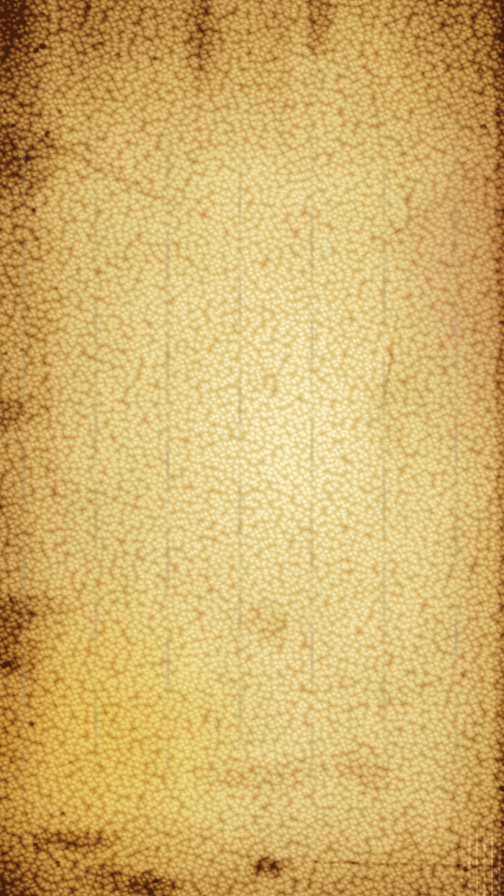
Reproduce this texture procedurally as a WebGL 1 fragment shader.

```glsl
precision highp float;
// Aged golden canvas with a pale centre, woven grain, worn edges, stains and scratches.
uniform vec2 u_resolution;

vec2 hash2(vec2 p) {
  vec3 h = fract(p.xyx * vec3(0.1031, 0.1030, 0.0973));
  h += dot(h, h.yzx + 33.33);
  return fract((h.xx + h.yz) * h.zy);
}

// Cellular noise: distance to the nearest scattered point.
float cells(vec2 p) {
  vec2 cell = floor(p), f = fract(p);
  float nearest = 2.0;
  for (int y = -1; y <= 1; y++) {
    for (int x = -1; x <= 1; x++) {
      vec2 o = vec2(float(x), float(y));
      nearest = min(nearest, length(o + hash2(cell + o) - f));
    }
  }
  return nearest;
}

// Layered, warped sines, roughly -1 to 1.
float mottle(vec2 p) {
  float sum = 0.0, amp = 0.5;
  for (int i = 0; i < 6; i++) {
    p = mat2(0.8, 0.6, -0.6, 0.8) * p * 1.8 + 1.7;
    p += 0.7 * sin(p.yx * 1.3);
    sum += amp * sin(p.x + 1.4 * sin(p.y));
    amp *= 0.66;
  }
  return sum;
}

float blot(vec2 p, vec2 centre, vec2 radius, float rough) {
  return 1.0 - smoothstep(0.2, 1.1, length((p - centre) / radius) + 0.45 * rough);
}

float scratch(vec2 p, vec2 a, vec2 b, float width, float aspect) {
  vec2 scale = vec2(1.0, aspect);
  vec2 pa = (p - a) * scale, ba = (b - a) * scale;
  float along = clamp(dot(pa, ba) / dot(ba, ba), 0.0, 1.0);
  return 1.0 - smoothstep(0.2 * width, width, length(pa - ba * along));
}

// Dark umber to pale cream, with tone from 0 to 7.
vec3 ramp(float t) {
  vec3 c = mix(vec3(0.27, 0.12, 0.04), vec3(0.46, 0.25, 0.10), clamp(t, 0.0, 1.0));
  c = mix(c, vec3(0.64, 0.43, 0.18), clamp(t - 1.0, 0.0, 1.0));
  c = mix(c, vec3(0.76, 0.57, 0.29), clamp(t - 2.0, 0.0, 1.0));
  c = mix(c, vec3(0.83, 0.68, 0.39), clamp(t - 3.0, 0.0, 1.0));
  c = mix(c, vec3(0.88, 0.78, 0.49), clamp(t - 4.0, 0.0, 1.0));
  c = mix(c, vec3(0.92, 0.85, 0.60), clamp(t - 5.0, 0.0, 1.0));
  return mix(c, vec3(0.98, 0.94, 0.76), clamp(t - 6.0, 0.0, 1.0));
}

void main() {
  vec2 p = gl_FragCoord.xy / u_resolution;
  float aspect = u_resolution.y / u_resolution.x;
  vec2 q = p * vec2(1.0, aspect);
  float broad = mottle(q * 1.7);
  float fine = mottle(q * 11.0 + 4.0);
  float streaks = mottle(q * vec2(9.0, 0.9) + 8.0);

  // Pale centre and worn borders
  vec2 d = (p - vec2(0.55, 0.5)) / vec2(0.62, 0.63);
  float tone = 5.6 - 2.3 * dot(d, d) + 0.22 * broad + 0.22 * fine;
  tone += 0.5 * blot(p, vec2(0.58, 0.51), vec2(0.22, 0.17), fine);
  float top = smoothstep(0.78, 1.02, p.y + 0.025 * broad);
  float bottom = 1.0 - smoothstep(0.0, 0.10, p.y + 0.02 * fine);
  tone -= top * (1.3 + 0.6 * streaks) + bottom * (1.0 + 0.5 * fine);
  tone -= 0.9 * (1.0 - smoothstep(0.0, 0.13, p.x + 0.03 * broad));
  tone -= 0.7 * smoothstep(0.87, 1.0, p.x + 0.02 * broad);
  tone -= 1.3 * smoothstep(0.975, 0.995, p.x + 0.006 * fine);

  // Soft stains
  float stain = blot(p, vec2(0.40, 0.97), vec2(0.05, 0.14), streaks);
  stain += 0.8 * blot(p, vec2(0.63, 0.98), vec2(0.035, 0.07), fine);
  stain += 0.8 * blot(p, vec2(0.0, 0.82), vec2(0.13, 0.05), fine);
  stain += 0.7 * blot(p, vec2(0.0, 0.54), vec2(0.06, 0.025), fine);
  stain += 0.9 * blot(p, vec2(0.01, 0.30), vec2(0.13, 0.05), fine);
  stain += 0.7 * blot(p, vec2(0.53, 0.295), vec2(0.06, 0.03), fine);
  stain += 0.5 * blot(p, vec2(0.53, 0.575), vec2(0.05, 0.03), fine);
  stain += 0.6 * blot(p, vec2(0.78, 0.56), vec2(0.07, 0.06), fine);
  stain += 0.5 * blot(p, vec2(0.55, 0.14), vec2(0.28, 0.025), fine);
  stain += 1.5 * blot(p, vec2(0.27, 0.015), vec2(0.10, 0.025), fine);
  stain += 1.6 * blot(p, vec2(0.54, 0.032), vec2(0.06, 0.015), fine);
  stain += 1.2 * blot(p, vec2(0.15, 0.06), vec2(0.08, 0.012), fine);
  tone -= 1.3 * stain;

  // Long creases and scattered fine scratches
  float marks = 0.8 * scratch(p, vec2(0.08, 0.845), vec2(0.36, 0.768), 0.014 + 0.006 * fine, aspect);
  marks += 0.7 * scratch(p, vec2(0.03, 0.765), vec2(0.11, 0.815), 0.014, aspect);
  marks += 0.7 * scratch(p, vec2(0.71, 0.71), vec2(0.87, 0.775), 0.005, aspect);
  marks += 0.9 * scratch(p, vec2(0.79, 0.655), vec2(0.765, 0.56), 0.006, aspect);
  marks += scratch(p, vec2(0.62, 0.038), vec2(0.98, 0.033), 0.005, aspect);
  for (int i = 0; i < 14; i++) {
    vec2 r = hash2(vec2(float(i) * 7.3, 2.0));
    vec2 a = vec2(0.15 + 0.8 * r.x, mix(0.80, 0.99, r.y));
    marks += 0.4 * scratch(p, a, a + vec2(0.13, 0.05 * r.x - 0.01), 0.004, aspect);
  }
  tone -= 1.2 * marks * (0.7 + 0.3 * fine);

  // Evenly spaced faded vertical seams
  float seam = abs(fract((p.x - 0.19) / 0.143 + 0.5) - 0.5) * 0.143;
  float worn = smoothstep(0.08, 0.2, p.y) * (1.0 - smoothstep(0.78, 0.9, p.y));
  seam = (1.0 - smoothstep(0.001, 0.006, seam)) * worn * (0.6 + 0.4 * sin(q.y * 31.0 + p.x * 19.0));

  // Dark specks and woven grain
  float speck = 1.0 - smoothstep(0.03, 0.10, cells(q * 13.0) + 0.03 * fine);
  tone -= 1.5 * speck * smoothstep(0.25, 0.9, dot(d, d));
  vec2 thread = mat2(0.94, 0.34, -0.34, 0.94) * q * 84.0;
  tone += 3.1 * (0.46 - cells(thread * vec2(0.9, 1.15)));
  tone += 0.3 * sin(thread.x * 6.3 + fine) * sin(thread.y * 6.3);

  // Golden, rosy and grey tints
  vec3 colour = ramp(tone);
  float gold = blot(p, vec2(0.16, 0.15), vec2(0.40, 0.20), 0.3 * broad);
  float rose = blot(p, vec2(0.96, 0.72), vec2(0.20, 0.25), 0.5 * broad);
  colour *= mix(vec3(1.0), vec3(1.02, 0.99, 0.74), gold);
  colour *= mix(vec3(1.0), vec3(0.95, 0.88, 0.88), rose);
  colour = mix(colour, vec3(0.68, 0.60, 0.42), 0.4 * seam);
  float scuff = smoothstep(0.91, 0.94, p.x) * (1.0 - smoothstep(0.04, 0.1, p.y));
  colour += 0.12 * scuff * smoothstep(0.2, 0.9, sin(p.x * 420.0));
  gl_FragColor = vec4(clamp(colour, 0.0, 1.0), 1.0);
}
```
